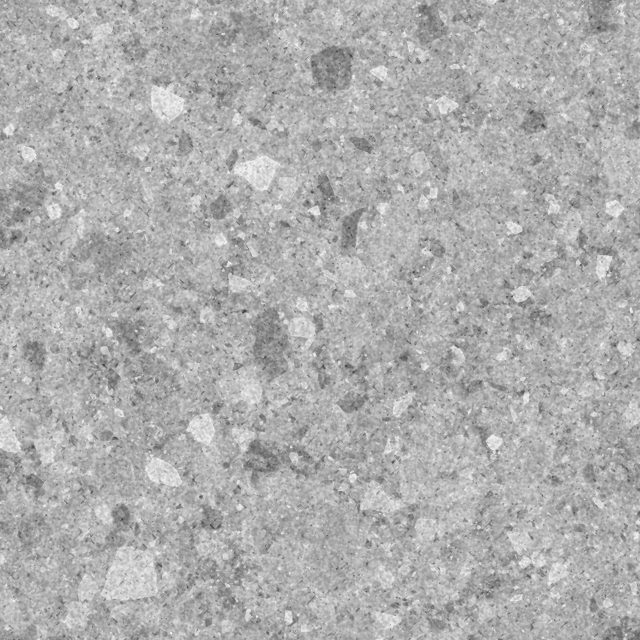
Give the GLSL for this texture, as a WebGL 2 fragment shader.

```glsl
#version 300 es
precision highp float;
precision highp int;
// Grey agglomerate stone: a grainy cement ground filled with broken chips.
// Chips are jittered angular polygons on grids of six sizes, painted from
// fine to coarse; dark ones are mottled and veined, pale ones clean-edged.

uniform vec2 u_resolution;
out vec4 fragColor;

#define GROUND 0.692        // mean grey of the cement
#define GRAIN 0.17          // strength of the finest grain
#define CLOUDS 0.12         // strength of the broad tonal drift
#define STAINS 0.17         // strength of the dark mottled patches
#define COARSEST 5.5        // grid cells across, largest chips
#define SIZE_STEP 1.85      // ratio between chip sizes
#define LAYERS 6
#define SIDES 6
#define CHIP_DENSITY 0.58   // share of cells that hold a chip
#define PALE_SHARE 0.24
#define DARK_SHARE 0.27
#define ROUNDNESS 22.0      // higher gives sharper chip corners

const float TAU = 6.28319;

// Integer hash, three values in 0..1
vec3 hash3(vec2 cell, float seed) {
    uvec3 v = uvec3(ivec3(vec3(cell, seed)));
    v = v * 1664525u + 1013904223u;
    v.x += v.y * v.z; v.y += v.z * v.x; v.z += v.x * v.y;
    v ^= v >> 16u;
    v.x += v.y * v.z; v.y += v.z * v.x; v.z += v.x * v.y;
    return vec3(v >> 8u) * exp2(-24.0);
}

mat2 rotation(float angle) {
    float c = cos(angle), s = sin(angle);
    return mat2(c, -s, s, c);
}

float noise(vec2 p, float seed) {
    vec2 i = floor(p), f = fract(p);
    f = f * f * (3.0 - 2.0 * f);
    float a = hash3(i, seed).x, b = hash3(i + vec2(1, 0), seed).x;
    float c = hash3(i + vec2(0, 1), seed).x, d = hash3(i + vec2(1, 1), seed).x;
    return mix(mix(a, b, f.x), mix(c, d, f.x), f.y);
}

// Octaves are turned against each other to hide the lattice
float fbm(vec2 p, float seed) {
    float sum = 0.0, amp = 0.5;
    for (int i = 0; i < 4; i++) {
        p = rotation(0.6) * p * 2.1 + 7.3;
        sum += amp * noise(p / 2.1, seed + float(i));
        amp *= 0.55;
    }
    return sum / 1.01;
}

// Signed distance to an irregular polygon with slightly worn corners
float chipDistance(vec2 p, float radius, vec2 cell, float seed) {
    float sum = 0.0;
    for (int k = 0; k < SIDES; k++) {
        vec3 h = hash3(cell, seed + 3.0 + float(k));
        float angle = (float(k) + 0.9 * h.x) * TAU / float(SIDES);
        float side = dot(p, vec2(cos(angle), sin(angle))) / radius - mix(0.6, 1.25, h.y);
        sum += exp(ROUNDNESS * side);
    }
    return log(sum) * radius / ROUNDNESS;
}

// Paints one grid of chips over the given grey
float paintChips(float grey, vec2 p, int layer, float mottle, float vein, vec2 wobble) {
    float cells = COARSEST * pow(SIZE_STEP, float(layer));
    float seed = 100.0 + 40.0 * float(layer);
    float pixel = cells / u_resolution.y;
    vec2 q = p * cells + wobble;
    vec2 home = floor(q);
    for (int j = -1; j <= 1; j++)
    for (int i = -1; i <= 1; i++) {
        vec2 cell = home + vec2(i, j);
        vec3 place = hash3(cell, seed);
        vec2 d = q - cell - place.xy;
        if (place.z > CHIP_DENSITY || dot(d, d) > 0.9) continue;

        vec3 form = hash3(cell, seed + 1.0);
        vec3 look = hash3(cell, seed + 2.0);
        float kind = layer == 0 ? mix(0.4, 1.0, look.x) : look.x;
        float radius = mix(0.17, 0.4, form.x);
        d = rotation(form.y * TAU) * d;
        d.y *= mix(1.0, 2.4, form.z * form.z);
        float dist = chipDistance(d, radius, cell, seed);

        bool pale = kind < PALE_SHARE, dark = kind > 1.0 - DARK_SHARE;
        float tone = pale ? mix(0.06, 0.18, look.y)
                   : dark ? -mix(0.12, 0.3, look.y)
                   : mix(-0.07, 0.06, look.y);
        float softness = pale ? 0.0 : 0.35 * radius * look.z * look.z;
        float edge = 0.7 * pixel + softness;
        float cover = 1.0 - smoothstep(-edge, edge, dist);
        float body = GROUND + tone + (pale ? 0.04 : 0.14) * (mottle - 0.5);
        if (dark) {
            cover *= mix(1.0, smoothstep(0.34, 0.6, mottle), mix(0.3, 0.9, look.z));
            body += 0.1 * vein;
        }
        grey = mix(grey, body, cover * (pale ? 0.93 : 0.8));
        // Faint bright rim where the chip meets the cement
        float rim = dist / (1.2 * pixel + 0.01);
        if (layer < 4) grey += 0.06 * look.z * exp(-rim * rim);
    }
    return grey;
}

void main() {
    vec2 p = gl_FragCoord.xy / u_resolution.y;

    // Cement ground with dark mottled stains
    float mottle = fbm(p * 80.0, 21.0);
    float grey = GROUND + CLOUDS * (fbm(p * 7.0, 1.0) - 0.5);
    grey += 0.2 * (fbm(p * 42.0, 11.0) - 0.5);
    float stain = smoothstep(0.54, 0.72, fbm(p * 13.0, 61.0));
    grey -= STAINS * stain * smoothstep(0.36, 0.64, mottle);

    // Chips, fine to coarse
    float vein = 1.0 - smoothstep(0.0, 0.03, abs(fbm(p * 16.0, 31.0) - 0.5));
    vec2 wobble = 0.1 * (vec2(noise(p * 40.0, 41.0), noise(p * 40.0, 42.0)) - 0.5);
    for (int layer = LAYERS - 1; layer >= 0; layer--)
        grey = paintChips(grey, p, layer, mottle, vein, wobble);

    // Fine grain, dark pits and bright flecks over everything
    grey += GRAIN * (noise(rotation(0.5) * p * 330.0, 51.0) - 0.5);
    grey += 0.09 * (noise(rotation(1.1) * p * 160.0, 52.0) - 0.5);
    float pits = noise(rotation(0.8) * p * 190.0, 53.0);
    grey -= 0.18 * smoothstep(0.82, 0.96, pits);
    grey += 0.12 * smoothstep(0.15, 0.03, pits);

    fragColor = vec4(vec3(clamp(grey, 0.25, 0.93)), 1.0);
}
```
